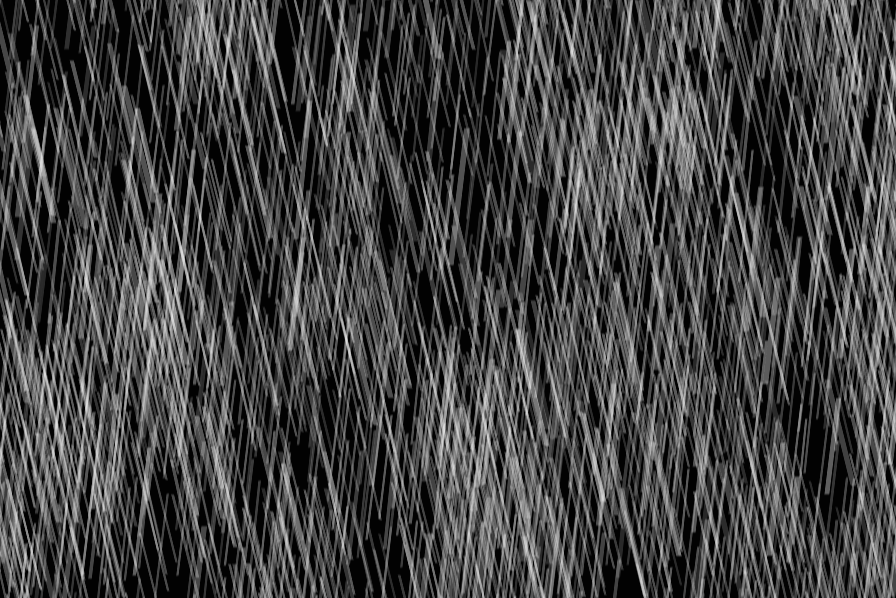
Give the GLSL for this texture, as a WebGL 1 fragment shader.

```glsl
precision highp float;
// Dense grey rain of thin translucent streaks on black, leaning two ways.
// Each sheared layer is cut into columns and cells; a cell may hold one streak.
// Layers are combined with a screen blend, so crossings glow brighter.

uniform vec2 u_resolution;

const int LAYERS = 12;
const float RIGHT_LEAN = 0.10;      // sideways shift per unit of height
const float LEFT_LEAN = -0.235;
const float LEAN_SPREAD = 0.05;
const float COLUMN_WIDTH = 0.018;   // all sizes in canvas heights
const float CELL_LENGTH = 0.28;
const float THIN_HALF_WIDTH = 0.0019;
const float WIDE_HALF_WIDTH = 0.0050;
const float EDGE_MARGIN = 0.0015;
const float END_SOFTNESS = 0.006;
const float DENSITY = 0.56;         // chance that a cell holds a streak
const float CLUMPING = 0.75;        // how far noise shifts that chance
const vec2 CLUMP_SCALE = vec2(8.0, 4.0);
const float DIM_STREAK = 0.15;
const float BRIGHT_STREAK = 0.37;
const float EDGE_SHARPNESS = 1.3;
const vec3 BACKGROUND = vec3(0.008);
const vec3 STREAK_TINT = vec3(1.0);

float hash(vec2 p) {
  return fract(sin(dot(p, vec2(12.9898, 78.233))) * 43758.5453);
}

float valueNoise(vec2 p) {
  vec2 cell = floor(p);
  vec2 f = fract(p);
  f = f * f * (3.0 - 2.0 * f);
  float low = mix(hash(cell), hash(cell + vec2(1.0, 0.0)), f.x);
  float high = mix(hash(cell + vec2(0.0, 1.0)), hash(cell + vec2(1.0, 1.0)), f.x);
  return mix(low, high, f.y);
}

// Opacity of the streak, if any, that one layer puts at point p.
float streakLayer(vec2 p, float layer, float pixel) {
  float seed = layer * 17.31;
  float lean = mod(layer, 2.0) < 0.5 ? RIGHT_LEAN : LEFT_LEAN;
  lean += (hash(vec2(seed, 3.7)) - 0.5) * LEAN_SPREAD;

  // Shear, then split into columns with a random vertical shift each.
  float shift = hash(vec2(seed, 9.1)) * COLUMN_WIDTH;
  float across = p.x - lean * p.y + shift;
  float column = floor(across / COLUMN_WIDTH);
  float columnShift = hash(vec2(column, seed + 1.3));
  float along = p.y / CELL_LENGTH + columnShift;
  float row = floor(along);
  vec2 id = vec2(column + seed, row + seed * 0.37);

  // Clumped presence, thinning out along the bottom.
  float centreY = (row + 0.5 - columnShift) * CELL_LENGTH;
  float centreX = (column + 0.5) * COLUMN_WIDTH - shift + lean * centreY;
  float clump = valueNoise(vec2(centreX, centreY) * CLUMP_SCALE + 20.0) - 0.5;
  float chance = DENSITY + CLUMPING * clump;
  chance *= mix(0.65, 1.0, smoothstep(-0.05, 0.12, centreY));
  float present = step(hash(id + 0.21), chance);

  // Streak cross-section.
  float halfWidth = mix(THIN_HALF_WIDTH, WIDE_HALF_WIDTH, pow(hash(id + 4.7), 6.0));
  float room = halfWidth + EDGE_MARGIN;
  float middle = mix(room, COLUMN_WIDTH - room, hash(id + 7.9));
  float distanceAcross = abs(across - column * COLUMN_WIDTH - middle);
  float body = clamp((halfWidth - distanceAcross) * EDGE_SHARPNESS / pixel + 0.5, 0.0, 1.0);

  // Streak extent.
  float halfLength = 0.5 * mix(0.5, 0.94, hash(id + 11.3));
  float centre = mix(halfLength, 1.0 - halfLength, hash(id + 15.1));
  float endDistance = (halfLength - abs(fract(along) - centre)) * CELL_LENGTH;
  float ends = smoothstep(0.0, max(END_SOFTNESS, pixel), endDistance);

  return present * body * ends * mix(DIM_STREAK, BRIGHT_STREAK, hash(id + 19.7));
}

void main() {
  vec2 p = gl_FragCoord.xy / u_resolution.y;
  float pixel = 1.0 / u_resolution.y;
  float shade = 1.0;
  for (int i = 0; i < LAYERS; i++) {
    shade *= 1.0 - streakLayer(p, float(i) + 1.0, pixel);
  }
  gl_FragColor = vec4(mix(BACKGROUND, STREAK_TINT, 1.0 - shade), 1.0);
}
```
